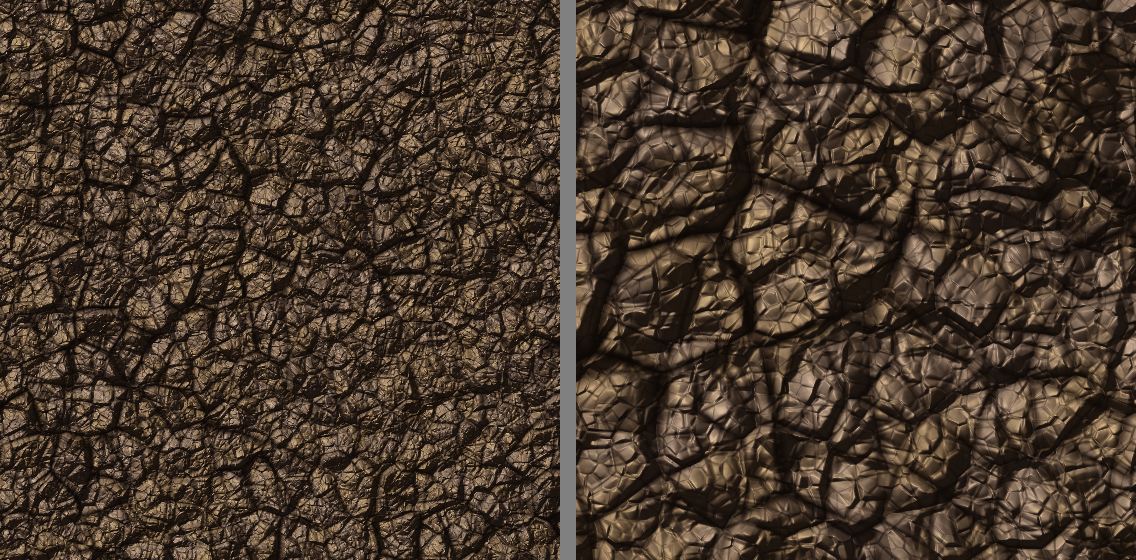
Left: the whole. Right: its middle third, enlarged.
Reproduce this texture procedurally as a Shadertoy shader.

```glsl
const vec3 HIGHLIGHT_COLOR = vec3(0.80, 0.69, 0.56);
const vec3 TONE_CURVE = vec3(1.0, 1.10, 1.16);   // shadows turn redder
const vec3 COOL_TINT = vec3(0.99, 0.99, 1.05);
const vec3 RUST_TINT = vec3(1.02, 1.00, 0.92);
const vec3 LIGHT_DIR = vec3(-0.46, 0.55, 0.69);  // from the upper left
const float SLOPE_STEP = 0.0011;

vec2 hash2(vec2 p) {
    vec3 q = fract(p.xyx * vec3(0.1031, 0.1030, 0.0973));
    q += dot(q, q.yzx + 33.33);
    return fract((q.xx + q.yz) * q.zy);
}

mat2 rotation(float angle) {
    float c = cos(angle), s = sin(angle);
    return mat2(c, s, -s, c);
}

// Layered sines, roughly -1 to 1
float waves(vec2 p) {
    float sum = 0.0, weight = 0.5;
    for (int i = 0; i < 4; i++) {
        sum += weight * sin(p.x + 1.7 * sin(p.y * 0.8 + float(i))) * cos(p.y * 0.9 + 0.6 * p.x);
        p = rotation(1.1) * p * 1.9 + 3.7;
        weight *= 0.65;
    }
    return sum;
}

// Cellular noise: x = distance to the cell border, y = random tilt of the cell face
vec2 cells(vec2 p) {
    vec2 base = floor(p), nearestOffset = vec2(0.0), nearestId = base;
    float first = 9.0, second = 9.0;
    for (int y = -1; y <= 1; y++) {
        for (int x = -1; x <= 1; x++) {
            vec2 id = base + vec2(x, y);
            vec2 offset = id + 0.04 + 0.92 * hash2(id) - p;
            float dist = length(offset);
            if (dist < first) {
                second = first;
                first = dist;
                nearestOffset = offset;
                nearestId = id;
            } else {
                second = min(second, dist);
            }
        }
    }
    vec2 tiltDir = hash2(nearestId + 71.0) * 2.0 - 1.0;
    return vec2(0.5 * (second - first), dot(nearestOffset, tiltDir));
}

// Rock surface: x = height, y = light that reaches out of the cracks
vec2 rock(vec2 p) {
    float depth = smoothstep(-0.45, 0.6, waves(p * 14.0 + 4.0));
    p += 0.005 * sin(p.yx * 19.0 + vec2(0.0, 2.0)) + 0.0010 * sin(p.yx * 97.0 + p * 31.0);

    vec4 slopes = vec4(mix(0.7, 1.4, depth), 1.0, 0.75, 0.65);
    vec4 crackWidths = vec4(mix(0.04, 0.085, depth), 0.065, 0.065, 0.075);
    vec4 crackDepths = vec4(mix(0.45, 0.95, depth), 0.68, 0.48, 0.28);
    float height = 0.0, open = 1.0, scale = 13.5;
    for (int i = 0; i < 4; i++) {
        vec2 cell = cells(p * scale + 19.0 * float(i + 1));
        float dome = (1.0 - exp(-6.0 * cell.x)) / 6.0;
        float facet = 0.65 * cell.y * smoothstep(0.0, 0.16, cell.x);
        height += slopes[i] * (dome + facet) / scale;
        open *= 1.0 - crackDepths[i] * (1.0 - smoothstep(0.0, crackWidths[i], cell.x));
        p = rotation(0.7) * p;
        scale *= 2.05;
    }
    return vec2(height, open);
}

void mainImage(out vec4 fragColor, in vec2 fragCoord) {
    vec2 uv = fragCoord / iResolution.y;

    // Surface normal from height differences
    vec2 surface = rock(uv);
    float right = rock(uv + vec2(SLOPE_STEP, 0.0)).x;
    float above = rock(uv + vec2(0.0, SLOPE_STEP)).x;
    vec2 slope = (vec2(right, above) - surface.x) / SLOPE_STEP;
    vec3 normal = normalize(vec3(-slope, 1.0));

    // Lighting with small metallic glints
    float diffuse = max(dot(normal, LIGHT_DIR), 0.0);
    vec3 halfway = normalize(LIGHT_DIR + vec3(0.0, 0.0, 1.0));
    float glint = pow(max(dot(normal, halfway), 0.0), 26.0);
    float mottle = 1.0 + 0.14 * waves(uv * 60.0) + 0.16 * waves(uv * 210.0);
    float light = surface.y * (mottle * (0.07 + 0.88 * pow(diffuse, 1.5)) + 0.34 * glint);

    // Soft fill light lifts the shaded sides
    float tone = min(0.055 + 0.80 * pow(max(light, 0.0), 0.82), 1.1);

    // Brown ramp with faint golden and cool patches
    float rust = smoothstep(-0.5, 0.6, waves(uv * 40.0 + 11.0) + 0.4 * glint);
    vec3 color = HIGHLIGHT_COLOR * pow(vec3(tone), TONE_CURVE);
    color *= mix(COOL_TINT, RUST_TINT, rust);
    fragColor = vec4(color, 1.0);
}
```
